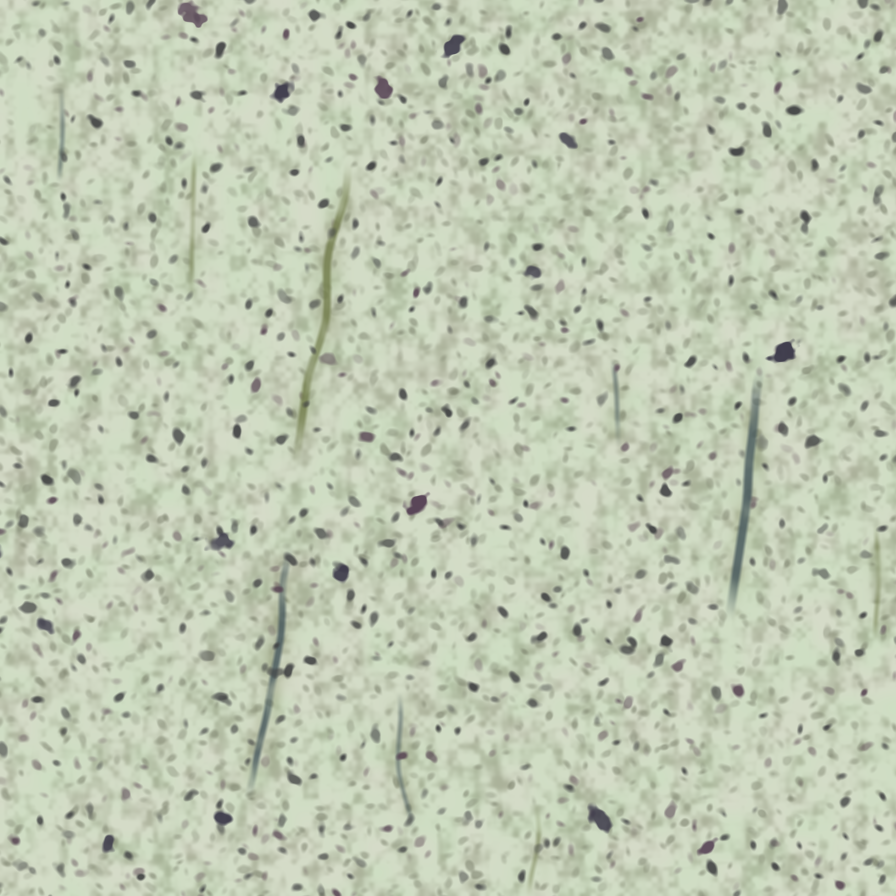
This texture is drawn by a Shadertoy shader. Its source:

```glsl
// Pale green recycled paper with mottled pulp, dark specks and a few upright fibres.

const vec3 PULP_LIGHT = vec3(0.822, 0.864, 0.774);
const vec3 PULP_DARK  = vec3(0.665, 0.700, 0.600);
const vec3 FAINT_INK  = vec3(0.480, 0.500, 0.420);
const vec3 DARK_INK   = vec3(0.255, 0.260, 0.265);
const vec3 BLOT_INK   = vec3(0.235, 0.225, 0.290);
const vec3 PLUM_INK   = vec3(0.380, 0.270, 0.350);
const vec3 OLIVE      = vec3(0.450, 0.490, 0.300);
const vec3 SLATE      = vec3(0.270, 0.340, 0.360);

const float SOFTNESS    = 0.0027;  // edge blur, in canvas heights
const float GRAIN       = 85.0;    // mottles per canvas height
const float PLUM_SHARE  = 0.16;
const float FIBRE_LEAN  = 0.16;
const int   FIBRE_COUNT = 9;
const int   STRONG_STEP = 4;       // every n-th fibre is long and dark

vec3 hash3(vec2 p) {
    vec3 q = fract(p.xyx * vec3(0.1031, 0.1030, 0.0973));
    q += dot(q, q.yxz + 33.33);
    return fract((q.xxy + q.yzz) * q.zyx);
}

float noise(vec2 p) {
    vec2 i = floor(p), f = fract(p);
    f = f * f * (3.0 - 2.0 * f);
    float low  = mix(hash3(i).x, hash3(i + vec2(1, 0)).x, f.x);
    float high = mix(hash3(i + vec2(0, 1)).x, hash3(i + vec2(1, 1)).x, f.x);
    return mix(low, high, f.y);
}

// Mottled ground: two grain sizes, upright streaks and a slight colour drift
vec3 pulp(vec2 p) {
    float streak = noise(p * vec2(75.0, 9.0) + 31.0);
    float mottle = 0.5 * noise(p * vec2(1.0, 0.85) * GRAIN)
                 + 0.3 * noise(p * GRAIN * 1.9 + 17.0)
                 + 0.2 * streak;
    mottle += 0.08 * (noise(p * 7.0 + 5.0) - 0.5);
    vec3 color = mix(PULP_LIGHT, PULP_DARK, smoothstep(0.34, 0.94, mottle));
    float drift = noise(p * 38.0 + 71.0) - 0.5;
    return color + drift * vec3(0.030, -0.012, 0.022);
}

// Scatters ragged oval specks, one at most per grid cell
void addSpecks(inout vec3 color, vec2 p, float cells, float density,
               vec2 radii, vec2 strengths, vec3 ink, float seed) {
    vec2 home = floor(p * cells);
    float ragged = noise(p * 140.0 + seed) - 0.5;
    for (int y = -1; y <= 1; y++)
    for (int x = -1; x <= 1; x++) {
        vec2 cell = home + vec2(x, y);
        vec3 place = hash3(cell + seed);
        vec3 look  = hash3(cell + seed + 57.0);
        float crowding = 0.6 + 0.8 * noise(cell / cells * 6.0 + seed);
        if (place.z > density * crowding) continue;

        float angle = 3.14159 * look.x;
        vec2 axis = vec2(cos(angle), sin(angle));
        vec2 offset = p - (cell + place.xy) / cells;
        offset = vec2(dot(offset, axis) * 0.78,
                      dot(offset, vec2(-axis.y, axis.x)) * 1.25);
        float radius = mix(radii.x, radii.y, look.y * look.y);
        float reach = length(offset) + ragged * radius * 0.9;
        float cover = 1.0 - smoothstep(radius - SOFTNESS, radius + SOFTNESS, reach);
        float plum = step(fract(look.z * 7.0), PLUM_SHARE);
        color = mix(color, mix(ink, PLUM_INK, plum * 0.7),
                    cover * mix(strengths.x, strengths.y, look.z));
    }
}

// Near-upright broken fibres with a soft stained halo
void addFibres(inout vec3 color, vec2 p) {
    for (int i = 0; i < FIBRE_COUNT; i++) {
        float n = float(i);
        vec3 h = hash3(vec2(n, 9.0 + n * 3.0));
        bool strong = i % STRONG_STEP == 0;
        vec3 ink = i < STRONG_STEP ? OLIVE : SLATE;
        vec2 center = fract(vec2(0.36, 0.65) + n * vec2(0.618, 0.70));
        float halfLength = strong ? mix(0.13, 0.18, h.x) : mix(0.05, 0.10, h.x);
        float halfWidth  = strong ? mix(0.0035, 0.0050, h.y) : 0.0025;
        float lean = strong ? FIBRE_LEAN : (h.z - 0.5) * 0.2;

        vec2 d = p - center;
        float bend = (noise(vec2(p.y * 14.0, n * 5.0)) - 0.5) * 0.012;
        float across = abs(d.x - lean * d.y - bend);
        float ends = 1.0 - smoothstep(0.6, 1.0, abs(d.y) / halfLength);
        float broken = smoothstep(0.12, 0.65, noise(vec2(p.x * 90.0, p.y * 35.0) + n * 13.0));
        float body = 1.0 - smoothstep(halfWidth - SOFTNESS, halfWidth + SOFTNESS, across);
        float halo = exp(-across * across / 0.00025) * noise(p * vec2(90.0, 45.0) + 43.0);
        color = mix(color, OLIVE, halo * ends * (strong ? 0.32 : 0.20));
        color = mix(color, ink, body * ends * mix(0.45, 1.0, broken) * (strong ? 0.82 : 0.50));
    }
}

void mainImage(out vec4 fragColor, in vec2 fragCoord) {
    vec2 p = fragCoord / iResolution.y;
    vec3 color = pulp(p);
    addSpecks(color, p, 55.0, 0.58, vec2(0.0028, 0.0052), vec2(0.20, 0.60), FAINT_INK, 11.0);
    addFibres(color, p);
    addSpecks(color, p, 36.0, 0.44, vec2(0.0030, 0.0066), vec2(0.40, 0.95), DARK_INK, 137.0);
    addSpecks(color, p, 8.0, 0.28, vec2(0.0075, 0.0125), vec2(0.75, 1.00), BLOT_INK, 263.0);
    fragColor = vec4(color, 1.0);
}
```
